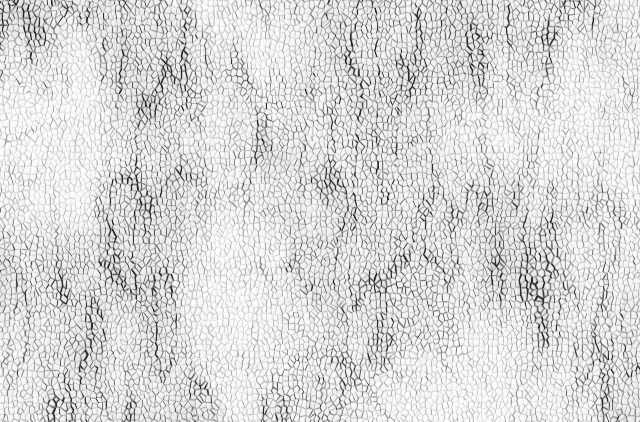
Write a WebGL 1 fragment shader that draws this texture.

```glsl
precision highp float;
// Pale grained leather: fine cellular cracks deepened along wavy upright creases.

uniform vec2 u_resolution;

#define GRAIN_SCALE vec2(84.0, 66.0)
#define CREASE_SCALE vec2(23.0, 4.5)
#define PATCH_SCALE vec2(5.5, 3.0)
#define CRACK_WIDTH 0.125
#define CRACK_DEPTH 0.23
#define CREASE_DEPTH 0.50
#define BASE_TONE 0.985
#define PATCH_SHADE 0.10
#define BULGE_LIGHT 0.045
#define DARKEST 0.16

float hash(vec2 p) {
  vec3 q = fract(p.xyx * 0.1031);
  q += dot(q, q.yzx + 33.33);
  return fract((q.x + q.y) * q.z);
}

vec2 hash2(vec2 p) {
  return vec2(hash(p + 17.3), hash(p + 91.7));
}

float noise(vec2 p) {
  vec2 i = floor(p);
  vec2 f = fract(p);
  f = f * f * (3.0 - 2.0 * f);
  return mix(mix(hash(i), hash(i + vec2(1.0, 0.0)), f.x),
             mix(hash(i + vec2(0.0, 1.0)), hash(i + 1.0), f.x), f.y);
}

float fbm(vec2 p) {
  float sum = 0.0;
  float gain = 0.53;
  for (int i = 0; i < 4; i++) {
    sum += gain * noise(p);
    p = p * 2.03 + 19.7;
    gain *= 0.5;
  }
  return sum;
}

vec2 rotate(vec2 p, float angle) {
  float c = cos(angle);
  float s = sin(angle);
  return vec2(c * p.x - s * p.y, s * p.x + c * p.y);
}

// Thin wandering lines where smooth noise crosses its middle value.
float creaseLines(vec2 p, float width) {
  float level = 0.7 * noise(p) + 0.3 * noise(p * 2.1 + 40.0);
  return 1.0 - smoothstep(0.0, width, abs(level - 0.5));
}

vec2 cellSite(vec2 cell) {
  return cell + 0.08 + 0.84 * hash2(cell);
}

// Returns crack darkness in x and a slanted light over each grain in y.
vec2 grain(vec2 p, float crease, float diagonal, float wear) {
  vec2 home = floor(p);
  vec2 nearCell = home;
  vec2 nearSite = vec2(0.0);
  float nearest = 8.0;
  for (int y = -1; y <= 1; y++) {
    for (int x = -1; x <= 1; x++) {
      vec2 cell = home + vec2(float(x), float(y));
      vec2 site = cellSite(cell) - p;
      float d = dot(site, site);
      if (d < nearest) {
        nearest = d;
        nearSite = site;
        nearCell = cell;
      }
    }
  }
  float crack = 0.0;
  for (int y = -2; y <= 2; y++) {
    for (int x = -2; x <= 2; x++) {
      vec2 cell = nearCell + vec2(float(x), float(y));
      vec2 site = cellSite(cell) - p;
      vec2 across = site - nearSite;
      float span = length(across);
      if (span > 0.001) {
        vec2 normal = across / span;
        float edge = dot(0.5 * (site + nearSite), normal);
        float upright = smoothstep(0.25, 0.95, abs(normal.x + 0.15 * normal.y));
        float chance = hash(cell + nearCell + 7.0);
        float depth = CRACK_DEPTH * (0.4 + 1.2 * chance) * (0.6 + 0.75 * upright);
        depth *= 0.55 + 0.8 * wear;
        depth += CREASE_DEPTH * crease * (0.2 + 0.8 * upright) * (0.5 + 0.7 * chance);
        depth += 0.28 * diagonal * (0.4 + 0.6 * chance);
        float width = CRACK_WIDTH * (0.9 + 0.4 * crease);
        crack = max(crack, depth * exp(-edge * edge / (width * width)));
      }
    }
  }
  return vec2(crack, dot(nearSite, vec2(0.8, -0.6)));
}

void main() {
  vec2 p = gl_FragCoord.xy / u_resolution.y;

  // Large worn patches and the bends that the creases follow
  float wear = smoothstep(0.28, 0.72, fbm(p * PATCH_SCALE + 3.0));
  vec2 bend = vec2(fbm(p * 9.0 + 11.0), fbm(p * 9.0 + 57.0)) - 0.5;
  vec2 q = p + 0.045 * bend;

  // Upright creases gather in patches; a few slanted ones cross them
  float crease = creaseLines(q * CREASE_SCALE, 0.10) * (0.2 + 0.8 * wear);
  float slantA = creaseLines(rotate(q, 0.85) * vec2(9.0, 2.5) + 70.0, 0.045);
  float slantB = creaseLines(rotate(q, -0.75) * vec2(8.0, 2.0) + 130.0, 0.04);
  float diagonal = max(slantA, slantB) * smoothstep(0.35, 0.65, noise(p * 4.0 + 23.0));

  // Small cells, softly lit and parted by cracks
  vec2 cells = grain((p + 0.02 * bend) * GRAIN_SCALE, crease, diagonal, wear);
  float fine = noise(p * 240.0) - 0.5;
  float tone = BASE_TONE - PATCH_SHADE * wear * fbm(p * vec2(14.0, 8.0) + 80.0);
  tone += BULGE_LIGHT * cells.y + 0.035 * fine - 0.03 * crease - cells.x;
  gl_FragColor = vec4(vec3(clamp(tone, DARKEST, 1.0)), 1.0);
}
```
